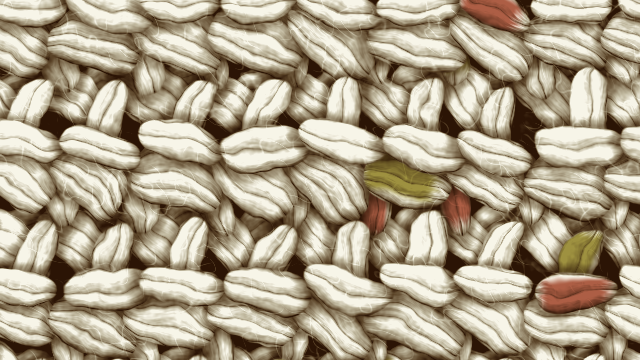
This texture is drawn by a WebGL 2 fragment shader. Its source:

```glsl
#version 300 es
precision highp float;
// Rows of chunky cream crochet stitches with a few terracotta and olive flecks.

uniform vec2 u_resolution;
out vec4 outColor;

#define STITCHES_PER_HEIGHT 4.54
#define PITCH vec2(1.0, 1.77)
#define ORIGIN vec2(0.263, 1.04)
#define JITTER 0.15
#define SHADOW 0.46
#define SHADOW_REACH 0.17
#define RED_SHARE 0.05
#define OLIVE_SHARE 0.022
#define FUZZ 0.2
#define CONTRAST 1.22
#define LIGHT_DIR vec2(-0.35, 0.9)

const float PI = 3.14159;
const vec3 SHADE = vec3(0.17, 0.08, 0.02);
const vec3 BROWN = vec3(0.36, 0.27, 0.16);
const vec3 TAUPE = vec3(0.57, 0.51, 0.40);
const vec3 SAND = vec3(0.76, 0.73, 0.63);
const vec3 CREAM = vec3(0.97, 0.96, 0.91);
const vec3 TERRACOTTA = vec3(0.68, 0.37, 0.27);
const vec3 OLIVE = vec3(0.62, 0.57, 0.25);

// Bundles of one stitch, back to front: centre, half length, half width
const int BUNDLES = 6;
const vec4 SHAPE[BUNDLES] = vec4[](
  vec4(0.0, 0.68, 0.40, 0.23), vec4(-0.33, 0.46, 0.52, 0.31),
  vec4(0.45, -0.70, 0.50, 0.21), vec4(-0.06, -0.47, 0.56, 0.40),
  vec4(0.09, 0.30, 0.46, 0.22), vec4(0.02, -0.13, 0.52, 0.23));
// Angle, bend and number of strands of each bundle
const vec3 LAY[BUNDLES] = vec3[](
  vec3(0.35, 0.35, 2.0), vec3(-0.75, 0.3, 3.0), vec3(-1.3, 0.2, 2.0),
  vec3(-0.45, 0.25, 4.0), vec3(1.3, 0.25, 2.0), vec3(-0.12, -0.1, 2.0));

vec3 hash3(vec3 p) {
  p = fract(p * vec3(0.1031, 0.1030, 0.0973));
  p += dot(p, p.yxz + 33.33);
  return fract((p.xxy + p.yxx) * p.zyx);
}

float corner(vec2 cell, vec2 offset) {
  return dot(hash3(vec3(cell, 5.0)).xy * 2.0 - 1.0, offset);
}

float gradientNoise(vec2 p) {
  vec2 i = floor(p), f = p - i, e = vec2(0.0, 1.0);
  vec2 w = f * f * f * (f * (f * 6.0 - 15.0) + 10.0);
  return mix(mix(corner(i, f), corner(i + e.yx, f - e.yx), w.x),
             mix(corner(i + e, f - e), corner(i + e.yy, f - e.yy), w.x), w.y);
}

// Lays one bundle over the yarn below; yarn holds light, red dye, olive dye
void layBundle(inout vec3 yarn, vec2 p, vec2 cell, int k, float pixel) {
  vec3 rnd = hash3(vec3(cell + 11.0, float(k) * 3.0 + 2.0));
  vec4 shape = SHAPE[k];
  vec3 lay = LAY[k];
  vec2 d = p - ORIGIN - cell * PITCH - shape.xy - (rnd.xy - 0.5) * JITTER;
  float angle = lay.x + (rnd.z - 0.5) * 0.5;
  vec2 along = vec2(cos(angle), sin(angle)), across = vec2(-along.y, along.x);
  vec2 uv = vec2(dot(d, along), dot(d, across)) / (shape.zw * (0.92 + 0.2 * rnd.x));
  uv.y += lay.y * uv.x * uv.x;
  float radius = length(vec2(pow(abs(uv.x), 1.5), uv.y));
  float edge = (radius - 1.0) * shape.w;
  if (edge > SHADOW_REACH) return;
  yarn.x *= 1.0 - SHADOW * smoothstep(SHADOW_REACH, 0.0, edge);
  if (edge > pixel) return;

  // Strands taper towards the ends and carry fine fibres
  float taper = sqrt(max(1.0 - 0.7 * uv.x * uv.x, 0.2));
  float wander = gradientNoise(uv * vec2(1.3, 0.9) + rnd.xy * 40.0);
  float lane = (uv.y / taper * 0.5 + 0.5) * lay.z + 0.5 * wander;
  float t = fract(lane) * 2.0 - 1.0;
  vec2 fibreUv = vec2(uv.x * shape.z * 5.0, lane * 5.0) + rnd.yz * 60.0;
  float fibre = gradientNoise(fibreUv) + 0.6 * gradientNoise(fibreUv * 2.1);

  vec2 slope = across * (0.45 * sin(PI * t) + 0.5 * uv.y) + along * 0.5 * uv.x * uv.x * uv.x;
  float light = 0.95 + 0.34 * dot(slope, LIGHT_DIR) + 0.2 * fibre + 0.14 * (rnd.y - 0.5);
  light -= 0.42 * pow(abs(t), 6.0) + 0.36 * pow(min(radius, 1.0), 6.0);

  // Dyed flecks cover only part of a bundle
  vec3 pick = hash3(vec3(cell + 37.0, float(k) * 5.0 + 1.0));
  float fleck = smoothstep(1.0, 0.6, abs(uv.x + (pick.y - 0.5) * 0.6) + 0.15 * fibre);
  fleck *= smoothstep(1.1, 0.75, abs(uv.y + (pick.z - 0.5) * 0.7));
  float red = fleck * step(pick.x, RED_SHARE);
  float olive = fleck * step(1.0 - OLIVE_SHARE, pick.x);
  yarn = mix(yarn, vec3(max(light, 0.0), red, olive), smoothstep(pixel, -pixel, edge));
}

// Thin stray hairs along the zero lines of noise
float strayHairs(vec2 p, float pixel) {
  float hairs = 0.0;
  for (int i = 0; i < 3; i++) {
    float shift = float(i) * 17.3;
    vec2 q = mat2(0.8, 0.6, -0.6, 0.8) * p * vec2(3.0, 4.0 + float(i)) + shift;
    float line = smoothstep(0.02 + pixel * 2.0, 0.0, abs(gradientNoise(q)));
    hairs += line * smoothstep(0.0, 0.25, gradientNoise(p * 1.9 - shift));
    p = p.yx;
  }
  return hairs;
}

vec3 yarnRamp(float x) {
  vec3 c = mix(SHADE, BROWN, clamp(x * 4.0, 0.0, 1.0));
  c = mix(c, TAUPE, clamp(x * 4.0 - 1.0, 0.0, 1.0));
  c = mix(c, SAND, clamp(x * 4.0 - 2.0, 0.0, 1.0));
  return mix(c, CREAM, clamp(x * 4.0 - 3.0, 0.0, 1.0));
}

void main() {
  vec2 p = gl_FragCoord.xy / u_resolution.y * STITCHES_PER_HEIGHT;
  float pixel = STITCHES_PER_HEIGHT / u_resolution.y;
  vec2 q = p + 0.14 * vec2(gradientNoise(p * 1.5), gradientNoise(p * 1.5 + 9.0));
  q += 0.03 * vec2(gradientNoise(p * 6.0), gradientNoise(p * 6.0 + 5.0));
  vec2 home = floor((q - ORIGIN) / PITCH + 0.5);

  vec3 yarn = vec3(0.15 + 0.2 * gradientNoise(q * 6.0), 0.0, 0.0);
  for (int k = 0; k < BUNDLES; k++)
    for (int n = 0; n < 9; n++)
      layBundle(yarn, q, home + vec2(n % 3 - 1, 1 - n / 3), k, pixel);

  float light = yarn.x + FUZZ * strayHairs(p, pixel) * (1.0 - 0.6 * yarn.x);
  light += 0.09 * gradientNoise(p * 18.0);
  light = clamp((light - 0.5) * CONTRAST + 0.47, 0.0, 1.0);
  vec3 color = yarnRamp(light);
  color = mix(color, mix(SHADE, TERRACOTTA, light), yarn.y);
  color = mix(color, mix(SHADE, OLIVE, light), yarn.z);
  outColor = vec4(color, 1.0);
}
```
